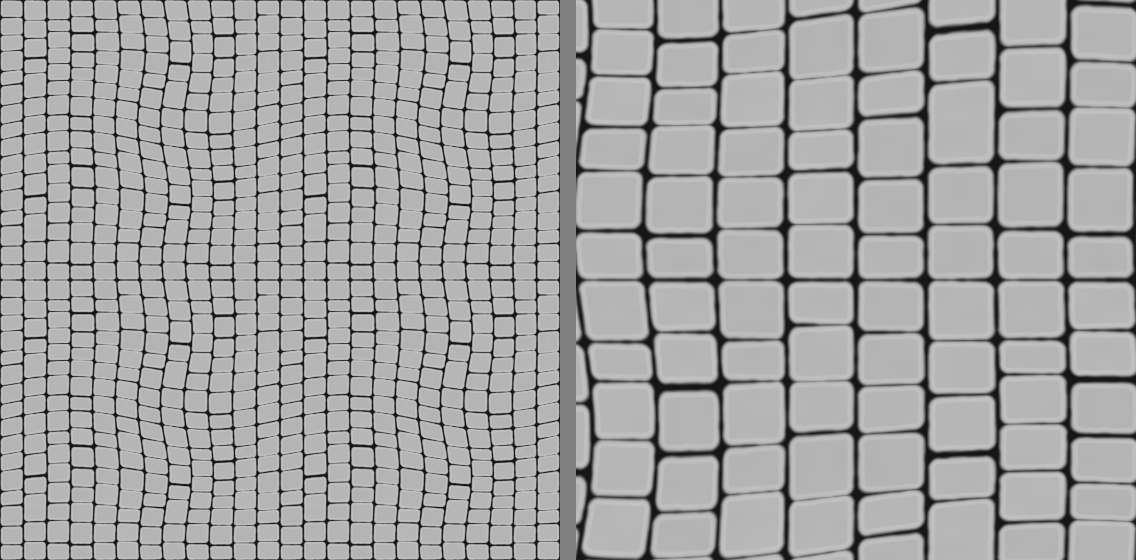
Left, the full canvas; right, a detail of the centre.
Write a WebGL 2 fragment shader that draws this pattern.

```glsl
#version 300 es
precision highp float;

#define TILES 4.0        // base tiles across and down
#define COLUMNS 6.0      // stone columns per base tile
#define ROWS 8.0         // stones per column
#define JITTER 0.34      // unevenness of the stone heights
#define GAP 0.0050       // half width of the upright joints
#define THICK_GAP 0.0080 // half width of the few wide level joints
#define RADIUS 0.024     // corner rounding
#define SOFT 0.0060      // softness of the stone edge
#define ROUGH 0.0024     // wear of the stone edge
#define SWAY 0.0135      // sideways bend of the columns
#define SWELL 0.034      // rise and fall of the rows

uniform vec2 u_resolution;
out vec4 fragColor;

const float TAU = 6.2831853;
const vec3 JOINT = vec3(0.085);
const vec3 STONE = vec3(0.71);
const vec3 RIM = vec3(0.76);

float hash(vec2 p) {
  vec3 q = fract(vec3(p.xyx) * 0.1031);
  q += dot(q, q.yzx + 33.33);
  return fract((q.x + q.y) * q.z);
}

// Value noise that wraps after a whole number of cells
float wrapNoise(vec2 p, float period) {
  vec2 cell = floor(p);
  vec2 f = smoothstep(0.0, 1.0, p - cell);
  vec2 a = mod(cell, period);
  vec2 b = mod(cell + 1.0, period);
  return mix(mix(hash(a), hash(vec2(b.x, a.y)), f.x),
             mix(hash(vec2(a.x, b.y)), hash(b), f.x), f.y);
}

// Periodic bend, zero along the borders of its unit square
vec2 bend(vec2 p) {
  vec2 a = TAU * p;
  vec2 bump = 0.5 - 0.5 * cos(a);
  float wave = 0.4 + 0.2 * cos(a.y) - 0.6 * cos(2.0 * a.y) + 0.6 * sin(2.0 * a.y);
  return vec2(SWAY * bump.x * (1.0 - 0.6 * sin(a.x)) * wave,
              -SWELL * sin(a.x) * bump.y);
}

// Height of a level joint; the first and last stay on the tile border
float jointHeight(float column, float k, float rows) {
  float inner = step(0.5, k) * step(k, rows - 0.5);
  return (k + inner * JITTER * (hash(vec2(column + 11.0, k + 5.0)) - 0.5)) / rows;
}

// Half width of a level joint, tapering from one end to the other
float jointWidth(float column, float k, float rows, float along) {
  float id = mod(k, rows);
  if (column + 2.0 * id == 7.0 && id > 1.0) return THICK_GAP;
  float left = hash(vec2(column + 31.0, id + 17.0));
  float right = hash(vec2(column + 53.0, id + 41.0));
  return GAP * mix(-0.4, 1.1, mix(left, right, along));
}

void main() {
  // Rows count from the top
  vec2 uv = gl_FragCoord.xy / u_resolution;
  uv.y = 1.0 - uv.y;
  vec2 sheet = uv * TILES * 0.5;
  vec2 tile = fract(2.0 * (sheet - bend(sheet)));
  float pixel = TILES / min(u_resolution.x, u_resolution.y);

  // Column and row of the stone
  float column = min(floor(tile.x * COLUMNS), COLUMNS - 1.0);
  float along = tile.x * COLUMNS - column;
  float rows = column == 1.0 ? ROWS - 1.0 : ROWS;
  float row = min(floor(tile.y * rows), rows - 1.0);
  if (tile.y < jointHeight(column, row, rows)) row -= 1.0;
  else if (tile.y > jointHeight(column, row + 1.0, rows)) row += 1.0;

  // Distances to the nearest upright and level edges
  float side = min(along, 1.0 - along) / COLUMNS - GAP;
  float above = tile.y - jointHeight(column, row, rows)
              - jointWidth(column, row, rows, along);
  float below = jointHeight(column, row + 1.0, rows) - tile.y
              - jointWidth(column, row + 1.0, rows, along);

  // Rounded stone with a worn edge
  vec2 corner = RADIUS - vec2(side, min(above, below));
  float edge = length(max(corner, 0.0)) + min(max(corner.x, corner.y), 0.0) - RADIUS;
  edge += ROUGH * (wrapNoise(tile * 48.0, 48.0) - 0.5);

  // Stone face with a pale rim and faint grain
  float rim = smoothstep(-0.018, -0.012, edge) * (1.0 - smoothstep(-0.010, -0.004, edge));
  vec3 face = mix(STONE, RIM, 0.8 * rim);
  face += 0.012 * (hash(vec2(column + 71.0, row + 3.0)) - 0.5);
  face += 0.010 * (wrapNoise(tile * 24.0, 24.0) - 0.5);

  float soft = max(SOFT, 0.7 * pixel);
  fragColor = vec4(mix(face, JOINT, smoothstep(-soft, soft, edge)), 1.0);
}
```
